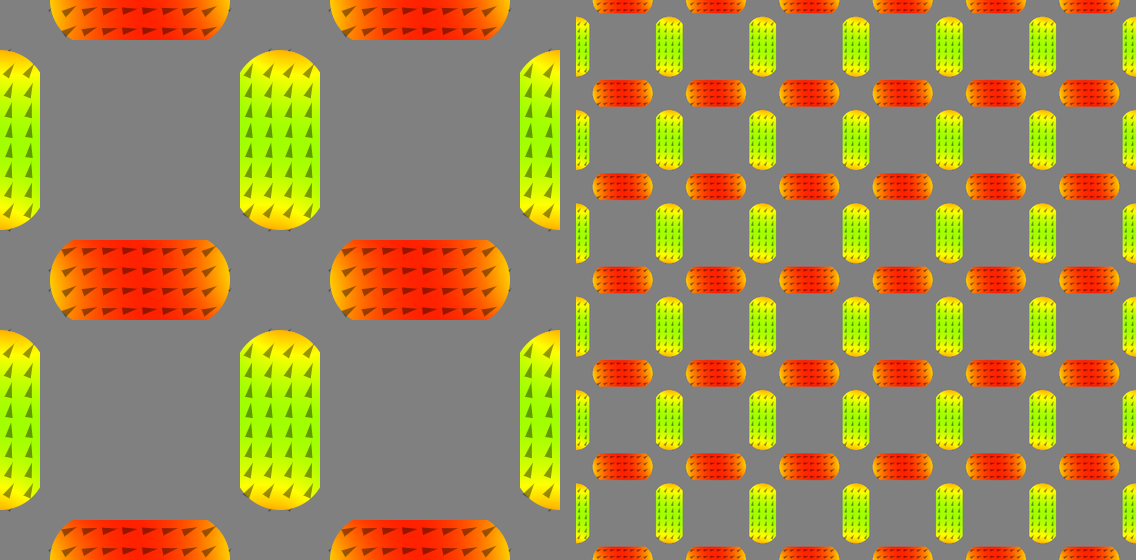
Left, the tile; right, the same tile 3 across and 3 down.
Give the GLSL for this pattern, as a Shadertoy shader.

```glsl
// Alternating horizontal and vertical bars on grey, in a seamless 2 x 2 repeat.
// A smooth angle field sets the hue inside each bar and turns a grid of small
// arrows; vertical bars are the horizontal ones mirrored across the diagonal.

#define REPEATS     2.0     // cells across and down
#define ARROWS      14.0    // arrow grid steps per cell
#define HALF_LENGTH 0.3214  // bar half length, in cells
#define HALF_WIDTH  0.1429  // bar half width, in cells
#define END_RADIUS  0.1667  // radius of the rounded bar ends
#define ARROW_SIZE  vec2(0.76, 0.19) // length and half base, in grid steps
#define ARROW_SHADE 0.40    // how much an arrow darkens
#define SPECK_SCALE 0.22    // arrow scale just past the bar rim
#define SPECK_REACH 0.010   // how far past the rim specks appear
#define GREY        vec3(0.5)

// Wide capsule with its long sides cut flat
float barDistance(vec2 p) {
    p = abs(p);
    float capsule = length(vec2(max(p.x - HALF_LENGTH + END_RADIUS, 0.0), p.y)) - END_RADIUS;
    return max(capsule, p.y - HALF_WIDTH);
}

// Field direction in degrees: nearly level mid-bar, steeper at the ends
float fieldAngle(vec2 p) {
    vec2 n = p / vec2(HALF_LENGTH, HALF_WIDTH);
    return 8.0 + n.x * n.x * (40.0 - 12.0 * n.y * n.y) + 8.0 * n.x * n.y;
}

// Triangle pointing along +x, centred on the origin
float arrowDistance(vec2 p, vec2 size) {
    float side = abs(p.y) - size.y * (0.5 - p.x / size.x);
    return max(-p.x - 0.5 * size.x, side * size.x / length(size));
}

// Red through yellow to green, for hues from 0 to 120 degrees
vec3 warmHue(float degreesHue) {
    float h = degreesHue / 60.0;
    return vec3(clamp(vec2(2.0 - h, h), 0.0, 1.0), 0.0);
}

float coverage(float d, float pixel) {
    return clamp(0.5 - d / pixel, 0.0, 1.0);
}

void mainImage(out vec4 fragColor, in vec2 fragCoord) {
    vec2 q = fragCoord / iResolution.xy * REPEATS;
    float pixel = REPEATS / min(iResolution.x, iResolution.y);

    // Nearest bar, in coordinates where it lies horizontally
    vec2 across = fract(q + vec2(0.0, 0.5)) - 0.5;
    vec2 upright = (fract(q + vec2(0.5, 0.0)) - 0.5).yx;
    bool isUpright = barDistance(upright) < barDistance(across);
    vec2 p = isUpright ? upright : across;

    // Bar fill
    float angle = fieldAngle(p);
    vec3 fill = warmHue(isUpright ? 90.0 - angle : angle);
    vec3 color = mix(GREY, fill, coverage(barDistance(p), pixel));

    // Arrow of this grid step: full inside, a speck on the rim, none beyond
    vec2 center = (floor(p * ARROWS) + 0.5) / ARROWS;
    float rim = barDistance(center);
    float scale = rim < 0.0 ? 1.0 : SPECK_SCALE;
    if (rim < SPECK_REACH) {
        float a = radians(fieldAngle(center));
        vec2 dir = vec2(cos(a), sin(a));
        vec2 r = p - center;
        vec2 local = vec2(dot(r, dir), dot(r, vec2(-dir.y, dir.x)));
        float d = arrowDistance(local, ARROW_SIZE * scale / ARROWS);
        color *= 1.0 - ARROW_SHADE * coverage(d, pixel);
    }

    fragColor = vec4(color, 1.0);
}
```
